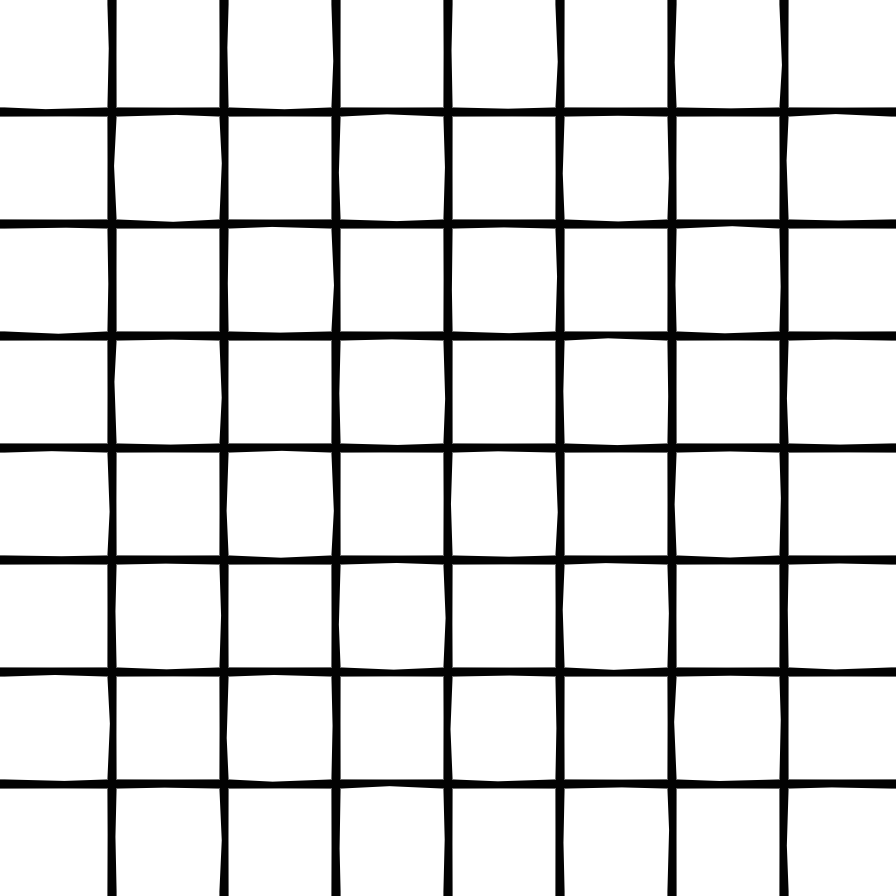
This pattern is drawn by a Shadertoy shader. Its source:

```glsl
// Hand-inked black grid on white: eight by eight square cells, no outer frame.
// Each cell insets its four sides by half a line; alternate cells bow outwards
// in the middle of each side, so the strokes thin unevenly between crossings.

const float CELLS = 8.0;
const float HALF_LINE = 0.041;      // in cell widths
const vec3 PAPER = vec3(1.0);
const vec3 INK = vec3(0.008);

float hash(vec2 p) {
    return fract(sin(dot(p, vec2(127.1, 311.7))) * 43758.5453);
}

// Straight rise and fall between the crossings, with its top at peak
float tent(float t, float peak) {
    float s = clamp((t - HALF_LINE) / (1.0 - 2.0 * HALF_LINE), 0.0, 1.0);
    return min(s / peak, (1.0 - s) / (1.0 - peak));
}

// Signed distance from one inked side; positive on the paper
float sideDistance(float across, float along, float bow, vec2 seed) {
    float depth = bow * mix(0.006, 0.023, hash(seed));
    float peak = mix(0.4, 0.6, hash(seed + 17.3));
    return across - HALF_LINE + depth * tent(along, peak);
}

// Nearest of a cell's four sides, leaving the canvas border open
float cellDistance(vec2 cell, vec2 local) {
    float bow = mix(0.08, 1.0, mod(cell.x + cell.y, 2.0));
    float nearest = 1.0;
    for (int side = 0; side < 4; side++) {
        bool vertical = side < 2;
        bool far = side % 2 == 1;
        float index = vertical ? cell.x : cell.y;
        if (index == (far ? CELLS - 1.0 : 0.0)) continue;

        float across = vertical ? local.x : local.y;
        float along = vertical ? local.y : local.x;
        if (far) across = 1.0 - across;
        vec2 seed = cell + float(side) * vec2(9.7, 23.1);
        nearest = min(nearest, sideDistance(across, along, bow, seed));
    }
    return nearest;
}

void mainImage(out vec4 fragColor, in vec2 fragCoord) {
    vec2 grid = fragCoord / iResolution.xy * CELLS;
    float pixel = CELLS / min(iResolution.x, iResolution.y);

    float d = cellDistance(floor(grid), fract(grid));
    float paper = clamp(0.5 + d / pixel, 0.0, 1.0);
    fragColor = vec4(mix(INK, PAPER, paper), 1.0);
}
```
